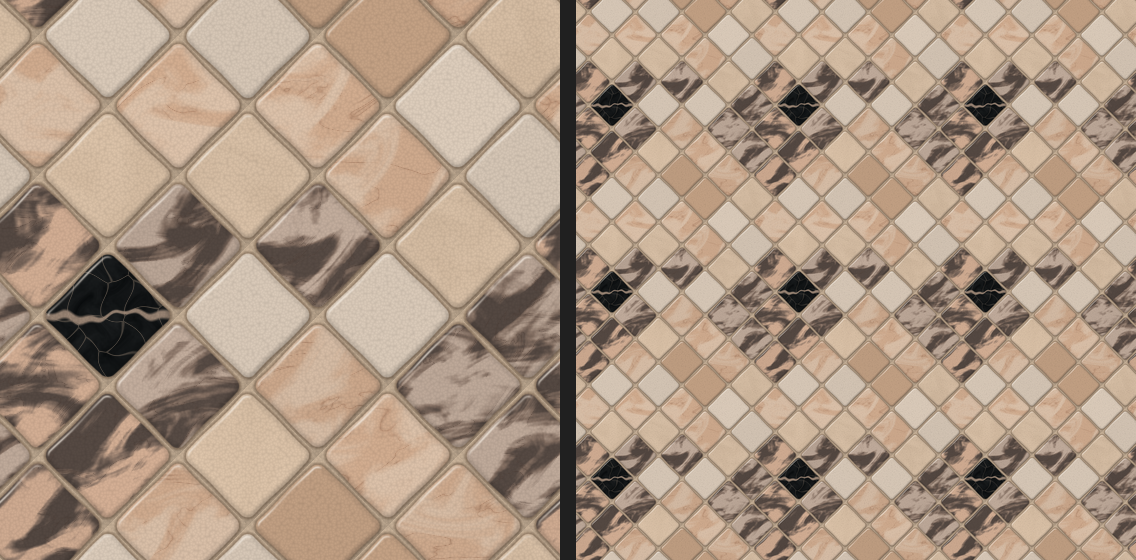
Left, the tile; right, the same tile 3 across and 3 down.
Reproduce this texture procedurally as a three.js fragment shader.

```glsl
// Polished stone mosaic: square tiles set on the diagonal, 4 by 4 per canvas plus the half-step rows.
// Each tile wraps to an index that picks its stone; layered sines draw marble, cellular noise draws
// grain and cracks, and a rounded-box distance gives the grout, bevel and gloss.
varying vec2 vUv;

vec2 hash2(vec2 p) {
  return fract(sin(vec2(dot(p, vec2(127.1, 311.7)), dot(p, vec2(269.5, 183.3)))) * 4375.85);
}

// Distances to the nearest and second nearest feature point
vec2 cellular(vec2 p) {
  vec2 cell = floor(p), near = vec2(8.0);
  for (int y = -1; y <= 1; y++) {
    for (int x = -1; x <= 1; x++) {
      vec2 o = cell + vec2(float(x), float(y));
      float d = length(o + hash2(o) - p);
      near = d < near.x ? vec2(d, near.x) : vec2(near.x, min(near.y, d));
    }
  }
  return near;
}

// Warped, layered sines, roughly -0.8 to 0.8
float cloud(vec2 p) {
  p += 0.75 * sin(p.yx * 1.2 + 0.7);
  p += 0.45 * sin(p.yx * 2.3 + 2.1);
  float sum = 0.0, amp = 0.7;
  for (int i = 0; i < 5; i++) {
    sum += amp * sin(p.x + 1.0) * cos(p.y);
    p = mat2(1.5, 1.1, -1.1, 1.5) * p + 1.7;
    amp *= 0.6;
  }
  return sum;
}

vec3 blackStone(vec2 l) {
  vec3 col = vec3(0.07, 0.08, 0.085) + 0.03 * cloud(l * 14.0);
  vec2 bent = l + 0.03 * sin(l.yx * 17.0 + 1.0);
  vec2 c = cellular(bent * 4.5 + 3.0);
  float crack = 1.0 - smoothstep(0.0, 0.06, c.y - c.x);
  col = mix(col, vec3(0.46, 0.41, 0.36), 0.55 * crack);
  // One broad vein from side to side
  float across = abs(l.y - 0.06 * l.x - 0.025 * sin(l.x * 13.0) - 0.012 * sin(l.x * 37.0));
  float width = 0.022 + 0.014 * sin(l.x * 9.0 + 4.0);
  return mix(col, vec3(0.64, 0.55, 0.48), 0.9 * (1.0 - smoothstep(width * 0.4, width + 0.01, across)));
}

vec3 darkMarble(vec2 w, float rank) {
  float body = cloud(w * vec2(3.2, 7.0));
  float smoke = cloud(w * vec2(7.0, 12.0) + 9.0);
  vec3 pale = mix(vec3(0.72, 0.64, 0.58), vec3(0.80, 0.66, 0.56), step(0.5, fract(rank * 0.37)));
  vec3 col = mix(pale, vec3(0.50, 0.42, 0.37), smoothstep(-0.35, 0.2, body + 0.3 * smoke));
  col = mix(col, vec3(0.29, 0.25, 0.23), 0.85 * smoothstep(0.05, 0.55, body + 0.35 * smoke));
  return mix(col, vec3(0.30, 0.24, 0.21), 0.5 * exp(-18.0 * abs(smoke + 0.1)) * smoothstep(-0.4, 0.3, body));
}

vec3 pinkMarble(vec2 w) {
  float body = cloud(w * vec2(4.0, 6.0));
  float line = abs(cloud(w * vec2(3.0, 6.5) + 5.0) - 0.08);
  vec3 col = mix(vec3(0.83, 0.73, 0.64), vec3(0.79, 0.65, 0.54), smoothstep(-0.5, 0.6, body));
  return mix(col, vec3(0.62, 0.46, 0.36), 0.55 * exp(-22.0 * line) * smoothstep(-0.2, 0.5, body));
}

void main() {
  // Diagonal lattice with the black tile at its origin
  vec2 p = vUv * 4.0 - vec2(0.77, 1.745);
  vec2 q = vec2(p.x + p.y, p.x - p.y) + 0.5;
  vec2 id = floor(q), f = q - id - 0.5;
  vec2 center = 0.5 * vec2(id.x + id.y, id.x - id.y);
  vec2 l = p - center;

  // Wrapped tile index, shuffled into a rank from 0 to 31
  vec2 k = mod(2.0 * center, 8.0);
  float n = floor(k.x * 0.5) + 4.0 * k.y;
  float rank = mod(n * (2.0 * n + 13.0), 32.0);
  vec2 seed = vec2(n * 1.73, rank * 2.31);

  // Stone choice: dark marble gathers in one region, with a few strays
  vec2 wave = cos(1.570796 * (0.5 * k + vec2(0.6, 0.4)));
  bool dark = wave.x + wave.y > 0.7 || abs(rank - 19.5) < 1.0;
  float kind = mod(rank + 0.5, 15.0);
  vec2 w = mat2(0.9, -0.42, 0.42, 0.9) * l + seed;
  vec3 stone;
  if (n < 0.5) stone = blackStone(l);
  else if (dark) stone = darkMarble(w, rank);
  else if (kind < 3.0) stone = vec3(0.82, 0.76, 0.695);
  else if (kind < 4.0) stone = vec3(0.74, 0.61, 0.50);
  else if (kind > 7.0 && kind < 10.0) stone = vec3(0.825, 0.73, 0.63) + 0.02 * cloud(w * 5.0);
  else stone = pinkMarble(w);

  // Fine grain and tone shift per tile
  float grain = cellular(l * 48.0 + seed * 7.0).x - 0.45;
  stone *= 1.0 - 0.10 * grain + 0.05 * (hash2(seed).x - 0.5);

  // Rounded tile with slightly uneven sides
  vec2 wobbly = f + 0.005 * sin(f.yx * 9.0 + seed);
  vec2 corner = max(abs(wobbly) - 0.375, 0.0);
  float d = length(corner) - 0.092;
  vec2 normal = sign(f) * corner / max(length(corner), 0.001);
  float facing = dot(normal, vec2(0.25, -0.97));

  // Bevel shade and glossy line on the upper left
  float bevel = smoothstep(-0.065, 0.0, d);
  stone *= 1.0 - bevel * (0.10 - 0.10 * facing);
  float gloss = exp(-pow((d + 0.026) / 0.012, 2.0)) * smoothstep(0.2, 0.95, facing);
  gloss *= 0.65 + 0.25 * sin(f.x * 8.0 + seed.x);
  stone = mix(stone, vec3(0.95, 0.92, 0.88), 0.75 * gloss);

  // Grout, darker against the tiles and under their lower right sides
  vec3 grout = mix(vec3(0.53, 0.45, 0.37), vec3(0.71, 0.63, 0.54), smoothstep(0.0, 0.04, d));
  grout *= 1.0 - 0.12 * grain + 0.08 * facing;

  gl_FragColor = vec4(mix(stone, grout, smoothstep(-0.009, 0.009, d)), 1.0);
}
```
